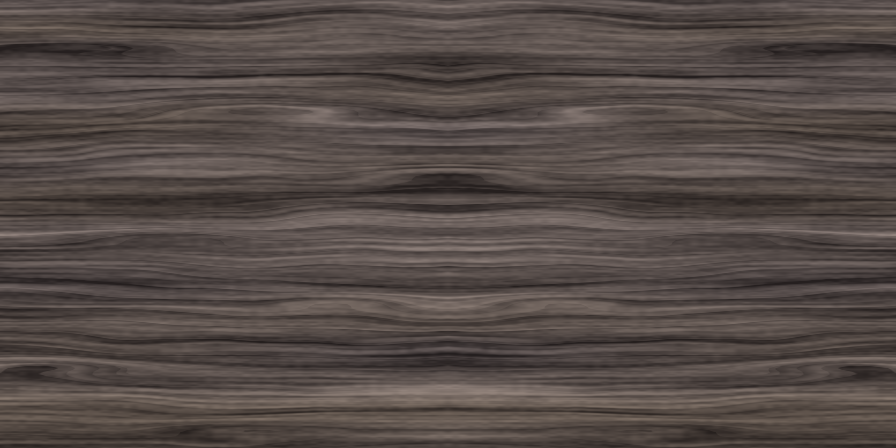
Give the GLSL for this texture, as a Shadertoy shader.

```glsl
float hash(vec2 cell) {
    vec3 q = fract(cell.xyx * vec3(0.1031, 0.1030, 0.0973));
    q += dot(q, q.yzx + 33.33);
    return fract((q.x + q.y) * q.z);
}

// Smooth value noise, centred on zero
float noise(vec2 p) {
    vec2 cell = floor(p);
    vec2 f = fract(p);
    f = f * f * (3.0 - 2.0 * f);
    float low = mix(hash(cell), hash(cell + vec2(1, 0)), f.x);
    float high = mix(hash(cell + vec2(0, 1)), hash(cell + vec2(1, 1)), f.x);
    return mix(low, high, f.y) - 0.5;
}

// Long slow waves that bend the grain
float bend(vec2 p) {
    return 0.036 * noise(p * vec2(2.3, 6.0) + 3.7)
         + 0.020 * noise(p * vec2(4.0, 17.0) + 19.1)
         + 0.005 * noise(p * vec2(9.0, 36.0) + 41.3);
}

// Flat bumps whose contours close into cathedral eyes
float eyes(vec2 p, float count) {
    float sum = 0.0;
    for (float i = 0.0; i < count; i++) {
        vec2 centre = vec2(fract((i - 4.0) * 0.382), (i + 0.3) / count);
        vec2 size = vec2(0.14 + 0.14 * hash(vec2(i, 7.0)), 0.018);
        vec2 d = (p - centre) / size;
        sum += (0.020 + 0.016 * hash(vec2(i, 2.0))) * exp(-dot(d, d));
    }
    return sum;
}

// Growth rings: slow darkening, then a sharp smoothed edge
float rings(float phase, float sharpness) {
    float saw = fract(phase);
    float edge = clamp(fwidth(phase), 0.02, 0.6);
    return pow(saw, sharpness) * smoothstep(0.0, edge, 1.0 - saw);
}

void mainImage(out vec4 fragColor, in vec2 fragCoord) {
    // Book-matched veneer: mirrored about the vertical centre line
    vec2 p = fragCoord / iResolution.y;
    p.x = abs(p.x - 0.5 * iResolution.x / iResolution.y);

    float grain = p.y + bend(p) - eyes(p, 7.0);
    vec2 g = vec2(p.x, grain);

    // Broad bands, streaks and fine lines following the grain
    float tone = 0.535;
    tone += 0.30 * noise(g * vec2(0.8, 19.0) + 5.0);
    tone += 0.40 * noise(g * vec2(1.4, 52.0) + 11.0);
    tone += 0.42 * noise(g * vec2(2.0, 105.0) + 23.0);
    tone += 0.34 * noise(g * vec2(3.0, 190.0) + 37.0);

    // Straight pores and fibres
    tone += 0.20 * noise(p * vec2(12.0, 200.0) + 31.0);
    tone += 0.14 * noise(p * vec2(60.0, 250.0) + 57.0);

    // Dark ring lines of varying strength
    float phase = grain * 36.0 + 2.0 * noise(g * vec2(0.7, 11.0) + 71.0);
    float strength = 0.28 + 0.50 * noise(g * vec2(1.8, 18.0) + 83.0);
    tone -= strength * rings(phase, 5.0);
    tone -= 0.15 * rings(phase * 2.3, 3.0);

    // Grey-brown palette with a faint warm and cool drift
    vec3 dark = vec3(0.145, 0.122, 0.118);
    vec3 light = vec3(0.530, 0.475, 0.448);
    vec3 color = mix(dark, light, clamp(tone, 0.0, 1.1));
    float warmth = noise(g * vec2(1.2, 14.0) + 97.0);
    color *= 1.0 + warmth * vec3(0.03, 0.01, -0.08);

    fragColor = vec4(color, 1.0);
}
```
